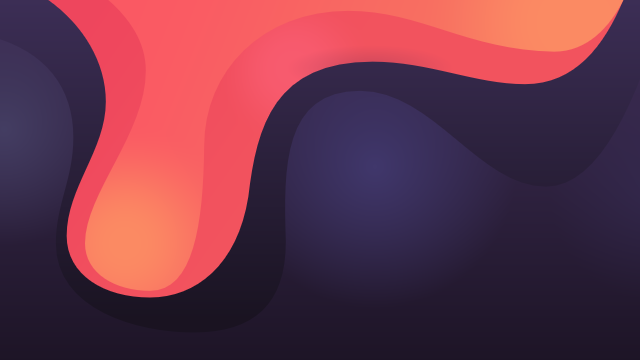
Reproduce this background procedurally as a Shadertoy shader.

```glsl
// Flowing coral blob with an orange core hanging over a dusky violet field.
// Each outline is a chain of cubic curves, filled by a signed distance;
// gradients and radial glows tint every layer from back to front.

const vec2 CANVAS = vec2(768.0, 432.0);   // design units, origin at lower left
const int SPANS = 7;                      // cubic spans in each outline
const int STEPS = 16;                     // chords per span

const vec3 FIELD_TOP = vec3(0.250, 0.185, 0.350);
const vec3 FIELD_LOW = vec3(0.115, 0.080, 0.150);
const vec3 SHADE_TOP = vec3(0.235, 0.180, 0.335);
const vec3 SHADE_LOW = vec3(0.100, 0.075, 0.130);
const vec3 INDIGO    = vec3(0.250, 0.215, 0.420);
const vec3 SLATE     = vec3(0.265, 0.240, 0.385);
const vec3 CRIMSON   = vec3(0.935, 0.275, 0.365);
const vec3 CORAL     = vec3(0.950, 0.325, 0.370);
const vec3 PINK      = vec3(0.970, 0.355, 0.430);
const vec3 WINE      = vec3(0.700, 0.250, 0.350);
const vec3 CORE_ROSE = vec3(0.980, 0.350, 0.390);
const vec3 CORE_WARM = vec3(0.970, 0.440, 0.380);
const vec3 ORANGE    = vec3(0.985, 0.540, 0.390);

// Outlines: anchor, handle, handle, anchor, ... open at the top.
const vec2 SHADE[22] = vec2[22](
    vec2(-10, 388), vec2(55, 370), vec2(88, 327), vec2(88, 267),
    vec2(88, 217), vec2(67, 187), vec2(67, 140),
    vec2(67, 60), vec2(165, 33), vec2(232, 33),
    vec2(305, 33), vec2(343, 67), vec2(343, 142),
    vec2(340, 232), vec2(340, 323), vec2(432, 323),
    vec2(520, 323), vec2(575, 208), vec2(655, 208),
    vec2(720, 208), vec2(765, 312), vec2(800, 432));
const vec2 BLOB[22] = vec2[22](
    vec2(58, 432), vec2(100, 402), vec2(127, 357), vec2(127, 310),
    vec2(127, 252), vec2(80, 207), vec2(80, 149),
    vec2(80, 102), vec2(125, 75), vec2(180, 75),
    vec2(235, 75), vec2(285, 114), vec2(298, 196),
    vec2(308, 282), vec2(330, 358), vec2(447, 358),
    vec2(515, 358), vec2(570, 331), vec2(630, 331),
    vec2(690, 331), vec2(725, 377), vec2(748, 432));
const vec2 CORE[22] = vec2[22](
    vec2(130, 432), vec2(155, 410), vec2(175, 382), vec2(175, 347),
    vec2(175, 272), vec2(102, 200), vec2(102, 140),
    vec2(102, 104), vec2(138, 83), vec2(180, 83),
    vec2(232, 83), vec2(244, 162), vec2(245, 257),
    vec2(245, 347), vec2(315, 419), vec2(418, 419),
    vec2(505, 419), vec2(560, 372), vec2(665, 370),
    vec2(705, 370), vec2(732, 400), vec2(748, 432));

vec2 cubic(vec2 a, vec2 b, vec2 c, vec2 d, float t) {
    float s = 1.0 - t;
    return s * s * s * a + 3.0 * s * t * (s * b + t * c) + t * t * t * d;
}

// Signed distance to an outline, negative inside (crossings counted to the right).
float outline(vec2 p, vec2 k[22]) {
    float nearest = 1e6, side = 1.0;
    vec2 a = k[0];
    for (int i = 0; i < SPANS; i++) {
        int j = 3 * i;
        for (int n = 1; n <= STEPS; n++) {
            vec2 b = cubic(k[j], k[j + 1], k[j + 2], k[j + 3], float(n) / float(STEPS));
            vec2 e = b - a, w = p - a;
            vec2 gap = w - e * clamp(dot(w, e) / dot(e, e), 0.0, 1.0);
            nearest = min(nearest, dot(gap, gap));
            if ((a.y > p.y) != (b.y > p.y) && w.x < e.x * w.y / e.y) side = -side;
            a = b;
        }
    }
    return side * sqrt(nearest);
}

float cover(float d, float pixel) {
    return clamp(0.5 - d / pixel, 0.0, 1.0);
}

// Radial falloff: one at the centre, zero at the radii.
float glow(vec2 p, vec2 centre, vec2 radii) {
    return max(0.0, 1.0 - length((p - centre) / radii));
}

void mainImage(out vec4 fragColor, in vec2 fragCoord) {
    vec2 p = fragCoord / iResolution.xy * CANVAS;
    float pixel = CANVAS.y / iResolution.y;

    // Violet field and its glows
    vec3 color = mix(FIELD_LOW, FIELD_TOP, p.y / CANVAS.y);
    color = mix(color, INDIGO, glow(p, vec2(450, 232), vec2(170)));
    color = mix(color, SLATE, glow(p, vec2(5, 277), vec2(140)));
    color = mix(color, INDIGO, 0.3 * glow(p, vec2(790, 200), vec2(130)));

    // Dark shape behind the blob
    vec3 shade = mix(SHADE_LOW, SHADE_TOP, clamp((p.y - 50.0) / 382.0, 0.0, 1.0));
    color = mix(color, shade, cover(outline(p, SHADE), pixel));

    // Coral blob with a pink bloom and a soft dark rim
    vec3 blob = mix(CRIMSON, CORAL, smoothstep(100.0, 500.0, p.x + 0.7 * (CANVAS.y - p.y)));
    blob = mix(blob, PINK, smoothstep(0.0, 0.8, glow(p, vec2(352, 350), vec2(95))));
    blob = mix(blob, WINE, 0.6 * glow(p, vec2(445, 350), vec2(100, 28)));
    color = mix(color, blob, cover(outline(p, BLOB), pixel));

    // Warm core with two orange glows
    vec3 core = mix(CORE_ROSE, CORE_WARM, smoothstep(150.0, 600.0, p.x + 0.4 * (CANVAS.y - p.y)));
    core = mix(core, ORANGE, smoothstep(0.0, 0.9, glow(p, vec2(150, 140), vec2(145))));
    core = mix(core, ORANGE, smoothstep(0.0, 0.8, glow(p, vec2(690, 405), vec2(190))));
    color = mix(color, core, cover(outline(p, CORE), pixel));

    fragColor = vec4(color, 1.0);
}
```
